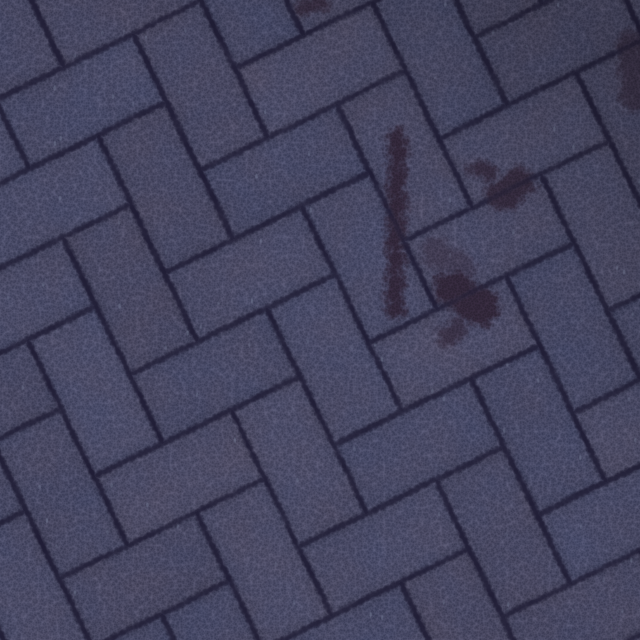
A WebGL 2 fragment shader for this texture:

```glsl
#version 300 es
precision highp float;
// Slate-blue paving in a tilted herringbone of 2:1 bricks with dark soft joints.
// The diagonal index of each unit cell, mod 4, tells which half of which brick it is.
// Cellular grain, layered sines and a few ragged stains add the wear.

uniform vec2 u_resolution;
out vec4 fragColor;

#define UNIT 0.1192                  // brick width, half of brick length
#define TILT 0.4538                  // rotation in radians
#define ANCHOR vec2(0.4714, 0.6784)  // a corner shared by two bricks
#define JOINT_CORE 0.008             // joint profile, in brick widths
#define JOINT_EDGE 0.062
#define GRAIN_SCALE 135.0
#define GRAIN_GAIN 0.72
#define STAIN_COUNT 8

const vec3 BRICK_DARK  = vec3(0.238, 0.243, 0.345);
const vec3 BRICK_LIGHT = vec3(0.345, 0.345, 0.455);
const vec3 JOINT_COLOR = vec3(0.125, 0.115, 0.210);
const vec3 STAIN_COLOR = vec3(0.185, 0.135, 0.205);
const vec3 FLECK_COLOR = vec3(0.45, 0.48, 0.58);

// Stains as capsules: both ends, then radius and strength
const vec4 STAIN_ENDS[STAIN_COUNT] = vec4[](
    vec4(0.621, 0.785, 0.617, 0.515), vec4(0.785, 0.695, 0.812, 0.715),
    vec4(0.745, 0.735, 0.765, 0.730), vec4(0.708, 0.550, 0.752, 0.520),
    vec4(0.700, 0.475, 0.715, 0.490), vec4(0.680, 0.605, 0.720, 0.580),
    vec4(0.475, 0.990, 0.500, 0.995), vec4(0.990, 0.930, 0.995, 0.850));
const vec2 STAIN_SHAPE[STAIN_COUNT] = vec2[](
    vec2(0.015, 0.85), vec2(0.025, 0.75), vec2(0.015, 0.70), vec2(0.030, 0.85),
    vec2(0.017, 0.60), vec2(0.024, 0.35), vec2(0.014, 0.70), vec2(0.026, 0.55));

vec2 hash2(vec2 p) {
    vec3 q = fract(p.xyx * vec3(0.1031, 0.1030, 0.0973));
    q += dot(q, q.yzx + 33.33);
    return fract((q.xx + q.yz) * q.zy);
}

// Distance to the nearest scattered point
float cellular(vec2 p) {
    vec2 cell = floor(p), f = fract(p);
    float nearest = 2.0;
    for (int y = -1; y <= 1; y++)
        for (int x = -1; x <= 1; x++) {
            vec2 o = vec2(x, y);
            nearest = min(nearest, length(o + hash2(cell + o + 300.0) - f));
        }
    return nearest;
}

// Layered sines, roughly -1 to 1
float mottle(vec2 p) {
    float sum = 0.0, gain = 0.5;
    for (int i = 0; i < 4; i++) {
        sum += gain * sin(p.x + 1.7 * sin(p.y)) * cos(p.y + 1.3 * sin(p.x));
        p = mat2(1.5, 1.1, -1.1, 1.5) * p + 2.3;
        gain *= 0.6;
    }
    return sum;
}

float capsule(vec2 p, vec2 a, vec2 b) {
    vec2 pa = p - a, ba = b - a;
    return length(pa - ba * clamp(dot(pa, ba) / dot(ba, ba), 0.0, 1.0));
}

// Distances to the brick's side and end edges (xy) and the brick's id (zw)
vec4 herringbone(vec2 p) {
    vec2 cell = floor(p), local = fract(p);
    float k = mod(cell.x + cell.y, 4.0);
    bool upright = k < 1.5;
    vec2 shift = upright ? vec2(0.0, k) : vec2(k - 2.0, 0.0);
    vec2 size = upright ? vec2(1.0, 2.0) : vec2(2.0, 1.0);
    local += shift;
    return vec4(min(local, size - local), cell - shift);
}

void main() {
    vec2 uv = gl_FragCoord.xy / u_resolution;
    vec2 axis = vec2(cos(TILT), sin(TILT));
    vec2 q = (uv - ANCHOR) / UNIT;
    vec2 p = vec2(dot(q, axis), dot(q, vec2(axis.y, -axis.x)));
    p += 0.012 * vec2(mottle(p * 2.1), mottle(p * 2.1 + 9.0));
    vec4 brick = herringbone(p);
    vec2 tone = hash2(brick.zw + 80.0) - 0.5;

    // Brick face: grain at two sizes, slow mottling, tone per brick
    float coarse = cellular(uv * GRAIN_SCALE);
    float fine = cellular(uv * GRAIN_SCALE * 2.0 + 17.0);
    float cloud = mottle(uv * 13.0);
    float level = 0.54 + GRAIN_GAIN * (coarse + fine - 0.95) + 0.10 * cloud + 0.16 * tone.x;
    vec3 color = mix(BRICK_DARK, BRICK_LIGHT, clamp(level, -0.1, 1.15));
    color += vec3(0.010, 0.0, -0.010) * (tone.y + mottle(uv * 21.0 + 4.0));

    // Sparse pale flecks, stretched upward
    vec2 fleckSpace = uv * vec2(34.0, 17.0);
    float fleck = 1.0 - smoothstep(0.03, 0.10, cellular(fleckSpace));
    color = mix(color, FLECK_COLOR, 0.5 * fleck * smoothstep(0.1, 0.5, mottle(uv * 31.0)));

    // Joints: ragged soft lines, deeper along the steep direction
    vec2 edge = brick.xy + 0.022 * (coarse - 0.5) + 0.008 * tone;
    vec2 line = 1.0 - smoothstep(vec2(JOINT_CORE), vec2(JOINT_EDGE), edge);
    float joint = max(line.x, 0.86 * line.y) * (0.88 + 0.20 * mottle(uv * 37.0));
    color *= 1.0 - 0.14 * exp(-14.0 * min(edge.x, edge.y));
    color = mix(color, JOINT_COLOR, clamp(joint, 0.0, 1.0));

    // Stains with ragged, broken edges
    float ragged = 0.009 * mottle(uv * 75.0) + 0.007 * (coarse - 0.5);
    float stain = 0.0;
    for (int i = 0; i < STAIN_COUNT; i++) {
        vec4 ends = STAIN_ENDS[i];
        float d = capsule(uv, ends.xy, ends.zw) + ragged - STAIN_SHAPE[i].x;
        stain = max(stain, STAIN_SHAPE[i].y * (1.0 - smoothstep(-0.012, 0.008, d)));
    }
    color = mix(color, STAIN_COLOR * (0.85 + 0.3 * fine), stain * (1.0 - 0.6 * joint));

    // Light falls off slightly toward the upper right
    color *= 1.0 - 0.16 * smoothstep(0.9, 1.4, length(uv));
    fragColor = vec4(color, 1.0);
}
```
